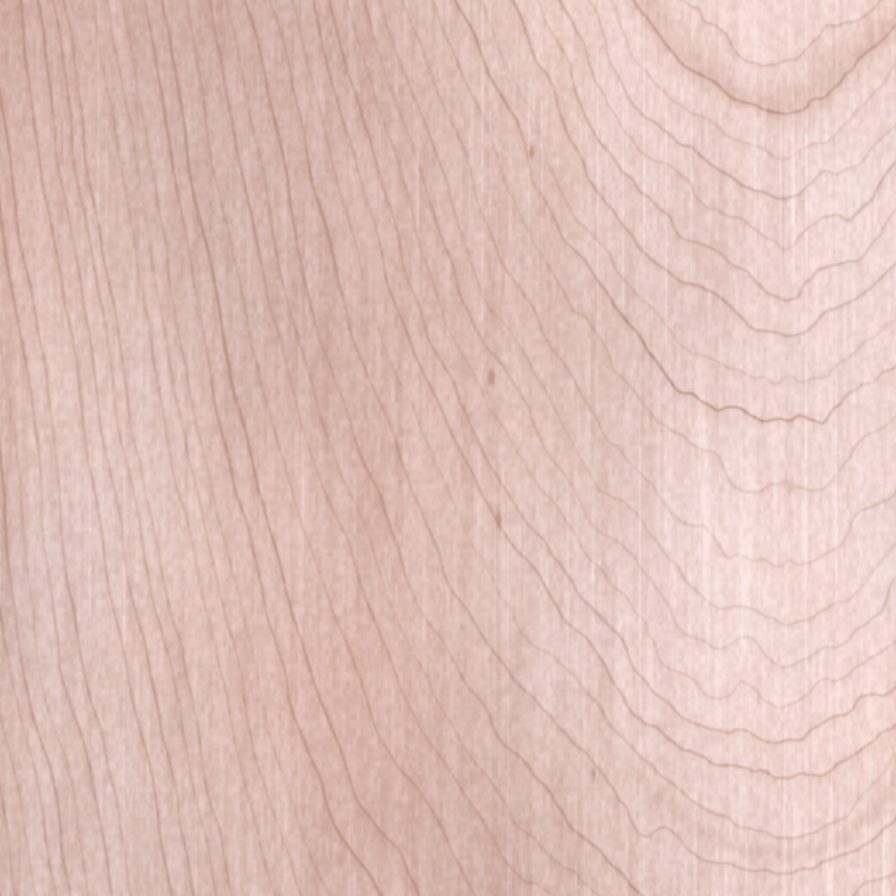
Give the GLSL for this texture, as a WebGL 1 fragment shader.

```glsl
precision highp float;
uniform vec2 u_resolution;

#define DARK_WOOD vec3(0.79, 0.64, 0.59)
#define PALE_WOOD vec3(0.97, 0.88, 0.87)
#define ARCH_X 0.87
#define ARCH_ROUNDNESS 0.25
#define RINGS_DOWN 18.0
#define RINGS_ACROSS 48.0
#define RING_WIDTH 0.0021
#define RING_DEPTH 0.62
#define FIBRE_DEPTH 0.27
#define GRAIN_DEPTH 0.24

float hash(vec2 p) {
  vec3 q = fract(vec3(p.xyx) * 0.1031);
  q += dot(q, q.yzx + 33.33);
  return fract((q.x + q.y) * q.z);
}

float noise(vec2 p) {
  vec2 cell = floor(p);
  vec2 f = fract(p);
  f = f * f * (3.0 - 2.0 * f);
  return mix(mix(hash(cell), hash(cell + vec2(1.0, 0.0)), f.x),
             mix(hash(cell + vec2(0.0, 1.0)), hash(cell + 1.0), f.x), f.y);
}

float fbm(vec2 p) {
  float sum = 0.0;
  float amp = 0.5;
  for (int i = 0; i < 4; i++) {
    sum += amp * noise(p);
    p = p * 2.03 + 17.1;
    amp *= 0.5;
  }
  return sum / 0.9375;
}

// Growth ring count: arches on the right, near-vertical lines on the left
float ringPhase(vec2 p) {
  float side = ARCH_X - p.x;
  float slope = mix(1.0, 0.4, smoothstep(0.0, 0.8, side));
  float arch = sqrt(side * side + ARCH_ROUNDNESS * ARCH_ROUNDNESS) - ARCH_ROUNDNESS;
  float phase = RINGS_DOWN * (1.0 - p.y) * slope + RINGS_ACROSS * arch;
  float ripple = smoothstep(0.35, 0.8, p.x);
  phase += 1.5 * (fbm(p * vec2(6.0, 3.5) + 4.0) - 0.5);
  phase += mix(0.15, 0.55, ripple) * (noise(p * vec2(24.0, 14.0)) - 0.5);
  phase += 0.16 * ripple * (noise(p * vec2(75.0, 45.0)) - 0.5);
  return phase + 0.9 * noise(vec2(phase * 0.75, 3.0));
}

// Thin line with a soft shade on one side
float ringLines(vec2 p, float phase, float pixel) {
  float e = 0.001;
  vec2 slope = vec2(ringPhase(p + vec2(e, 0.0)), ringPhase(p + vec2(0.0, e))) - phase;
  float dist = (fract(phase) - 0.5) / max(length(slope) / e, 8.0);
  float width = max(RING_WIDTH, 0.8 * pixel);
  float core = exp(-dist * dist / (width * width));
  float shade = 0.3 * exp(-abs(dist) / 0.006) * smoothstep(-width, width, dist);
  float id = floor(phase);
  float strength = mix(0.45, 1.0, hash(vec2(id + 40.0, 7.0)));
  strength *= 0.45 + 0.85 * noise(vec2(id * 5.3 + 90.0, p.y * 9.0 + p.x * 5.0));
  return (core + shade) * strength;
}

// Scattered small upright marks
float flecks(vec2 p, float pixel) {
  float sum = 0.0;
  for (int i = 0; i < 4; i++) {
    float n = float(i);
    vec2 centre = vec2(0.5 + 0.22 * hash(vec2(n, 3.0)), 0.12 + 0.2 * n + 0.12 * hash(vec2(n, 8.0)));
    vec2 size = vec2(0.0035, 0.009) * mix(0.4, 1.0, hash(vec2(n, 14.0))) + 0.5 * pixel;
    vec2 q = (p - centre) / size;
    sum += exp(-dot(q, q));
  }
  return sum;
}

void main() {
  vec2 p = gl_FragCoord.xy / u_resolution;
  float pixel = 1.0 / min(u_resolution.x, u_resolution.y);
  float phase = ringPhase(p);

  // Broad light and dark areas
  float bright = smoothstep(0.38, 0.9, p.x + 0.12 * (p.y - 0.5));
  float tone = 0.33 + 0.5 * bright;
  tone += 0.42 * (fbm(p * vec2(4.0, 3.0) + 11.0) - 0.5);
  vec2 sheen = (p - vec2(0.14, 0.5)) / vec2(0.12, 0.35);
  tone += 0.17 * exp(-dot(sheen, sheen));
  tone -= 0.14 * smoothstep(0.05, 0.0, p.x);

  // Rings, with two heavier stained bands
  tone -= RING_DEPTH * mix(0.62, 0.85, bright) * ringLines(p, phase, pixel);
  float topBand = (phase - 2.3) / 0.4;
  float lowBand = (phase - 18.0) / 0.22;
  tone -= 0.3 * exp(-topBand * topBand);
  tone -= 0.22 * exp(-lowBand * lowBand) * smoothstep(0.65, 0.75, p.x);

  // Upright fibres, pale scratches and fine grain
  float fibre = noise(p * vec2(230.0, 9.0)) + noise(p * vec2(110.0, 4.0) + 31.0) - 1.0;
  tone += FIBRE_DEPTH * 0.6 * fibre;
  tone += GRAIN_DEPTH * (noise(p * vec2(260.0, 110.0)) - 0.5);
  tone += GRAIN_DEPTH * 0.6 * (noise(p * vec2(190.0, 210.0) + 57.0) - 0.5);
  float scratch = smoothstep(0.8, 0.98, noise(vec2(p.x * 210.0, p.y * 2.5 + 70.0)));
  tone += 0.2 * scratch * mix(0.5, 1.0, bright);
  tone -= 0.75 * flecks(p, pixel);

  // Warm and cool drift
  vec3 colour = mix(DARK_WOOD, PALE_WOOD, clamp(tone, -0.15, 1.12));
  float warmth = fbm(p * 3.0 + 23.0) - 0.5 + 0.3 * smoothstep(0.1, 0.5, p.x) - 0.2;
  colour += warmth * vec3(0.035, 0.0, -0.025);
  gl_FragColor = vec4(clamp(colour, 0.0, 1.0), 1.0);
}
```
